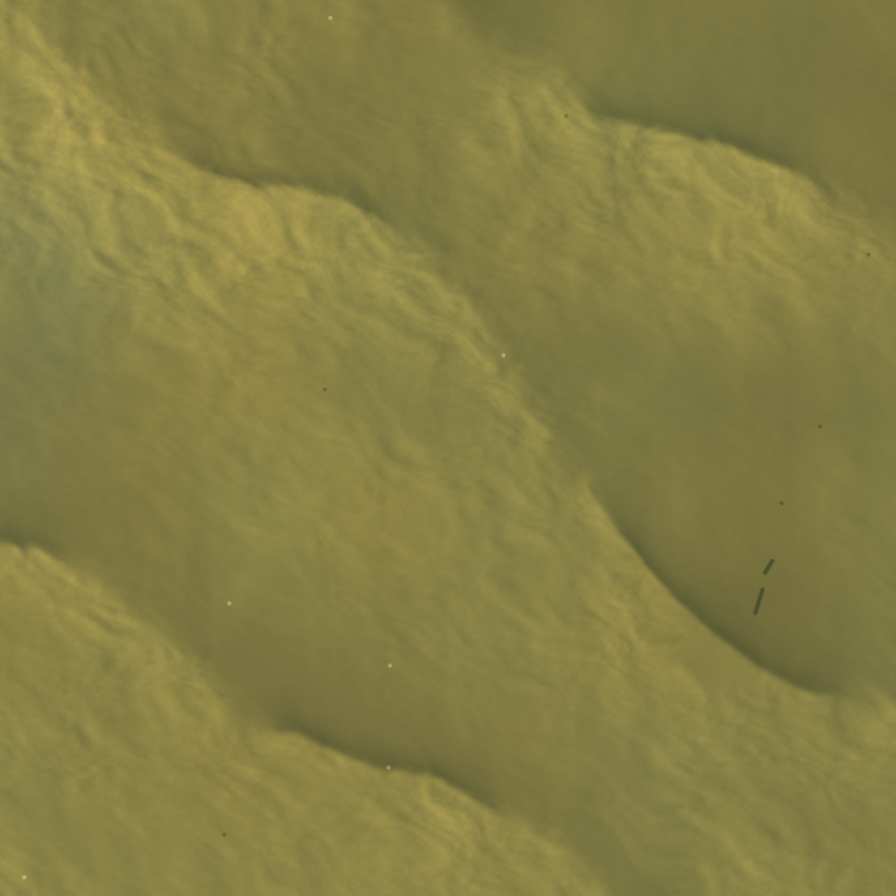
Reproduce this texture procedurally as a three.js fragment shader.

```glsl
// Olive sand seen from above: diagonal ridges with dark crests, smooth hollows and rough lit slopes.
varying vec2 vUv;

float hash(vec2 cell) {
  vec3 h = fract(vec3(cell.xyx) * 0.1031);
  h += dot(h, h.yzx + 33.33);
  return fract((h.x + h.y) * h.z);
}

float noise(vec2 p) {
  vec2 i = floor(p);
  vec2 f = fract(p);
  f = f * f * (3.0 - 2.0 * f);
  return mix(mix(hash(i), hash(i + vec2(1.0, 0.0)), f.x),
             mix(hash(i + vec2(0.0, 1.0)), hash(i + 1.0), f.x), f.y);
}

float fbm(vec2 p) {
  float sum = 0.0;
  float amp = 0.5;
  for (int i = 0; i < 4; i++) {
    sum += amp * noise(p);
    p = mat2(1.6, 1.2, -1.2, 1.6) * p + 17.3;
    amp *= 0.5;
  }
  return sum / 0.9375;
}

// Distance to a segment
float segment(vec2 p, vec2 a, vec2 b) {
  vec2 ab = b - a;
  return length(p - a - ab * clamp(dot(p - a, ab) / dot(ab, ab), 0.0, 1.0));
}

// x: tone change, y: roughness, for one ridge given as start, slope, bend, ledge position
vec2 ridge(vec2 p, vec4 shape) {
  float ledge = 13.1 * (p.x - shape.w);
  float crest = shape.x - shape.y * p.x + shape.z * sin(6.283 * pow(p.x, 1.7))
              + 0.025 * sin(ledge)
              + 0.026 * (noise(vec2(p.x * 15.0, shape.x * 40.0)) - 0.5)
              + 0.008 * (noise(vec2(p.x * 45.0, shape.x * 70.0)) - 0.5);
  float d = (p.y - crest) * 0.82;
  float strength = mix(0.12, 1.0, smoothstep(-0.6, 0.4, cos(ledge)));
  float width = mix(0.035, 0.007, strength);
  float above = smoothstep(-width, width, d);
  float hollow = above * exp(-max(d, 0.0) / 0.13);
  float slope = (1.0 - above) * exp(min(d, 0.0) / 0.16);
  float lip = smoothstep(-0.009, 0.002, d) * exp(-max(d, 0.0) / 0.011);
  float line = lip * strength * (0.7 + 0.5 * noise(vec2(p.x * 22.0, shape.x * 9.0)));
  return vec2(0.2 * slope - 0.24 * hollow - 0.5 * line, slope);
}

void main() {
  vec2 p = vUv;

  // Three ridges running down to the right
  vec2 relief = vec2(0.0);
  for (int i = 0; i < 3; i++) {
    vec4 shape = i == 0 ? vec4(0.98, 0.77, 0.08, 0.32)
               : i == 1 ? vec4(1.235, 0.5, 0.0, 0.78)
                        : vec4(0.385, 0.56, 0.0, 0.43);
    relief += ridge(p, shape);
  }

  // Broad patches and faint upright folds
  float patches = fbm(p * 5.0 + vec2(3.7, 8.2)) - 0.5;
  float folds = noise(vec2(p.x * 24.0 + p.y * 2.0, p.y * 5.0 + 4.0)) - 0.5;
  float streaks = noise(vec2(p.x * 75.0, p.y * 4.0)) - 0.5;
  float rough = clamp(relief.y * (1.0 + 2.0 * patches) + 0.5 * patches, 0.0, 1.0);

  // Embossed grain, drawn out along the ridges
  vec2 q = vec2(dot(p, vec2(0.8, -0.6)) * 30.0, dot(p, vec2(0.6, 0.8)) * 52.0);
  q += 1.5 * vec2(noise(p * 18.0), noise(p * 18.0 + 9.0));
  float emboss = fbm(q) - fbm(q + vec2(0.25, 0.45));
  float fine = noise(p * 210.0) - 0.5;

  float tone = 0.5 + relief.x + 0.5 * patches + 0.12 * rough;
  tone += folds * (0.05 + 0.3 * rough) + streaks * (0.03 + 0.09 * rough);
  tone += emboss * (0.1 + 0.85 * rough) + fine * (0.04 + 0.08 * rough);
  vec3 color = mix(vec3(0.405, 0.4, 0.225), vec3(0.63, 0.58, 0.305), tone);

  // Warm and green drifts of tint, with haze at the left edge
  float drift = noise(p * 7.0 + 21.0) - 0.5;
  color += vec3(0.018, -0.004, -0.012) * drift;
  float haze = smoothstep(0.2, 0.0, p.x) * smoothstep(0.3, 0.0, abs(p.y - 0.66));
  color += vec3(-0.045, -0.015, 0.025) * haze * (0.4 + noise(p * 12.0));

  // Sparse pale and dark specks
  vec2 cell = floor(p * 26.0);
  vec2 seat = 0.2 + 0.6 * vec2(hash(cell + 5.0), hash(cell + 31.0));
  float speck = 1.0 - smoothstep(0.03, 0.09, length(fract(p * 26.0) - seat));
  float pick = hash(cell + 71.0);
  color += speck * (0.17 * step(0.984, pick) - 0.1 * step(pick, 0.008));

  // Small dark scratch in the right hollow
  float scratch = min(segment(p, vec2(0.843, 0.316), vec2(0.851, 0.342)),
                      segment(p, vec2(0.854, 0.361), vec2(0.862, 0.374)));
  color = mix(color, vec3(0.25, 0.28, 0.17), 0.8 * (1.0 - smoothstep(0.0005, 0.004, scratch)));

  gl_FragColor = vec4(color, 1.0);
}
```
